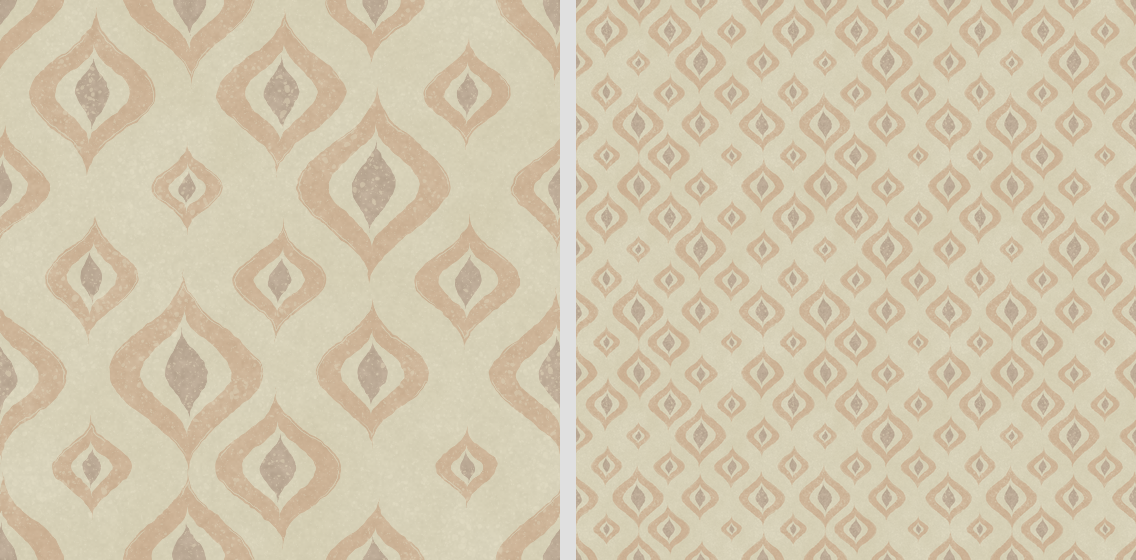
Left, the tile; right, the same tile 3 across and 3 down.
This pattern is drawn by a three.js fragment shader. Its source:

```glsl
varying vec2 vUv;

vec2 hash2(vec2 p) {
  vec3 q = fract(p.xyx * vec3(0.1031, 0.1030, 0.0973));
  q += dot(q, q.yzx + 33.33);
  return fract((q.xx + q.yz) * q.zy);
}

// Value noise that wraps after a whole number of cells
float noise(vec2 uv, float cells) {
  vec2 p = uv * cells, i = floor(p), f = fract(p);
  f = f * f * (3.0 - 2.0 * f);
  vec2 a = mod(i, cells), b = mod(i + 1.0, cells);
  return mix(mix(hash2(a).x, hash2(vec2(b.x, a.y)).x, f.x),
             mix(hash2(vec2(a.x, b.y)).x, hash2(b).x, f.x), f.y);
}

// Scattered round flakes; density runs from 0 (none) to 1 (every cell)
float flakes(vec2 uv, float cells, float density) {
  vec2 p = uv * cells, i = floor(p), f = fract(p);
  float cover = 0.0, soft = 0.0012 * cells;
  for (int y = -1; y <= 1; y++) {
    for (int x = -1; x <= 1; x++) {
      vec2 cell = vec2(float(x), float(y));
      vec2 id = mod(i + cell, cells);
      float radius = 0.62 * (hash2(id + 311.0).x - 1.0 + density);
      float d = length(cell + hash2(id + 57.0) - f) - radius;
      cover = max(cover, step(0.0, radius) * (1.0 - smoothstep(-soft, soft, d)));
    }
  }
  return cover;
}

// Approximate distance to an onion shape with pointed tips
float ogee(vec2 p, vec2 extent, float power) {
  float t = min(abs(p.y) / extent.y, 1.0) * 3.14159;
  float c = max(0.5 + 0.5 * cos(t), 0.0001);
  float width = extent.x * pow(c, power);
  float slope = extent.x / extent.y * power * pow(c, power - 1.0) * 1.5708 * sin(t);
  return max((abs(p.x) - width) / sqrt(1.0 + slope * slope), abs(p.y) - extent.y);
}

// Nearest outer edge, inner edge and seed in a 3 by 3 lattice
vec3 lattice(vec2 uv, mat3 sizes, float shift) {
  vec3 nearest = vec3(1.0);
  for (int col = 0; col < 3; col++) {
    for (int row = 0; row < 3; row++) {
      float size = sizes[col][row];
      vec2 place = vec2(float(col), float(row)) + shift;
      vec2 vary = hash2(place * 2.0 + 19.0), lean = hash2(place * 2.0 + 83.0) - 0.5;
      vec2 centre = vec2(place.x, 3.0 - place.y) / 3.0 + (vary - 0.5) * 0.008;
      vec2 p = fract(uv - centre + 0.5) - 0.5;
      vec2 extent = size * vec2(1.0, mix(1.26, 1.42, vary.y));
      vec2 body = p + vec2(lean.x * 0.13 * p.y, 0.0);
      vec2 core = p + vec2(lean.y * 0.22 * p.y, 0.0);
      nearest = min(nearest, vec3(
        ogee(body, extent, 1.25),
        ogee(body, extent * (vec2(0.45, 0.47) + size * 1.1), 1.1),
        ogee(core, extent * (vec2(0.2, 0.34) + size * vec2(0.6, 0.8)), 1.0)));
    }
  }
  return nearest;
}

float fill(float d) {
  return 1.0 - smoothstep(-0.001, 0.001, d);
}

void main() {
  // Hand-cut wobble
  vec2 wobble = vec2(noise(vUv, 26.0), noise(vUv + 0.37, 26.0)) - 0.5;
  vec2 rough = vec2(noise(vUv, 110.0), noise(vUv + 0.61, 110.0)) - 0.5;
  vec2 uv = vUv + wobble * 0.005 + rough * 0.003;

  // Motif widths, one column of the lattice per line
  mat3 mainSizes = mat3(0.115, 0.089, 0.124,
                        0.115, 0.063, 0.137,
                        0.089, 0.136, 0.101);
  mat3 betweenSizes = mat3(0.114, 0.083, 0.070,
                           0.114, 0.083, 0.114,
                           0.078, 0.094, 0.055);
  vec3 d = min(lattice(uv, mainSizes, 0.0), lattice(uv, betweenSizes, 0.5));

  // Mottled ground and paint
  float cloud = 0.6 * noise(vUv, 7.0) + 0.4 * noise(vUv + 0.23, 19.0);
  float mottle = 0.5 * noise(vUv, 60.0) + 0.5 * noise(vUv, 150.0);
  vec3 cream = vec3(0.84, 0.815, 0.715) + (cloud - 0.5) * vec3(0.02, 0.025, 0.04);
  vec3 tan1 = mix(vec3(0.795, 0.69, 0.575), vec3(0.82, 0.74, 0.635), 0.6 * cloud * mottle * 2.0);
  vec3 grey = mix(vec3(0.71, 0.64, 0.56), vec3(0.76, 0.69, 0.61), mottle);

  float ring = fill(max(d.x, -d.y));
  float seed = fill(d.z);
  vec3 color = mix(cream, tan1, ring);
  color = mix(color, grey, seed);

  // Broken pale line just inside the outer edge
  float sketch = 1.0 - smoothstep(0.0004, 0.0016, abs(d.x + 0.0035 + wobble.x * 0.003));
  color = mix(color, cream, sketch * smoothstep(0.45, 0.6, noise(vUv + 0.11, 22.0)) * 0.75);

  // Worn flakes in three sizes
  vec2 chip = vUv + rough * 0.005;
  float wear = smoothstep(0.25, 0.8, cloud);
  float worn = max(flakes(chip, 64.0, 0.18 + 0.42 * wear),
                   flakes(chip + 0.43, 120.0, 0.25 + 0.4 * wear));
  worn = max(worn, 0.7 * flakes(chip + 0.17, 200.0, 0.42));
  vec3 chipColor = mix(vec3(0.875, 0.85, 0.755), vec3(0.845, 0.795, 0.69), max(ring, seed));
  color = mix(color, chipColor, worn * 0.65);

  // Fine grain
  color += (mottle - 0.5) * 0.025 + (noise(vUv, 256.0) - 0.5) * 0.02;
  gl_FragColor = vec4(color, 1.0);
}
```
